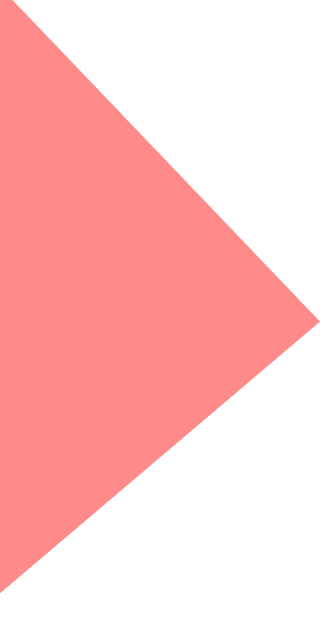
Give the GLSL for this background, as a WebGL 2 fragment shader.

```glsl
#version 300 es
precision highp float;
// Flat coral wedge on white, pointing at the right side of the canvas.
// It is the overlap of two half planes, each given by a signed distance
// to a straight edge, with edges smoothed over one pixel.

uniform vec2 u_resolution;
out vec4 fragColor;

// Signed distance to the line through a and b, positive on its left side
float edgeDistance(vec2 p, vec2 a, vec2 b) {
    vec2 along = normalize(b - a);
    return dot(p - a, vec2(-along.y, along.x));
}

void main() {
    // Canvas spans 1 unit across and 2 units up
    vec2 p = gl_FragCoord.xy / u_resolution * vec2(1.0, 2.0);
    float pixel = 1.0 / u_resolution.x;

    // Wedge: lower edge rises to the tip, upper edge runs back to the top
    vec2 tip = vec2(1.0, 0.995);
    float lower = edgeDistance(p, vec2(0.0, 0.146), tip);
    float upper = edgeDistance(p, tip, vec2(0.039, 2.0));
    float inside = min(lower, upper);

    // Coral over white
    float coverage = clamp(inside / pixel + 0.5, 0.0, 1.0);
    vec3 white = vec3(1.0);
    vec3 coral = vec3(1.0, 0.541, 0.541);
    fragColor = vec4(mix(white, coral, coverage), 1.0);
}
```
